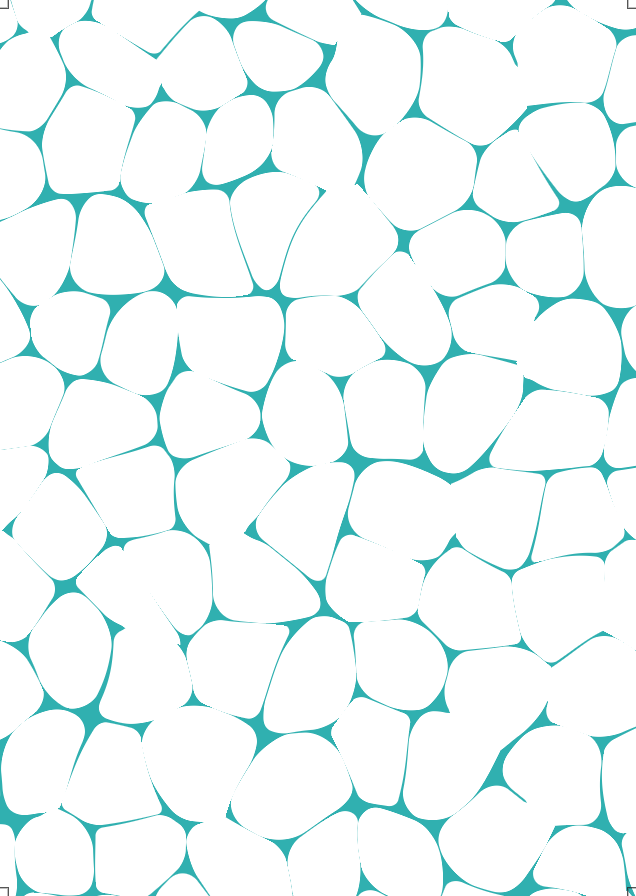
Write a Shadertoy shader that draws this pattern.

```glsl
const vec3 PAPER = vec3(1.0);
const vec3 TEAL = vec3(0.19, 0.69, 0.69);
const vec3 MARK = vec3(0.15);
const float CELLS_HIGH = 10.3;

vec2 hash2(vec2 p) {
    vec3 q = fract(p.xyx * vec3(0.1031, 0.1030, 0.0973));
    q += dot(q, q.yzx + 33.33);
    return fract((q.xx + q.yz) * q.zy);
}

// Layered sines bend the straight cell walls
vec2 bend(vec2 p, float amount) {
    vec2 slow = sin(p.yx * vec2(1.9, 2.2) + vec2(0.4, 2.1));
    vec2 fast = sin(p.yx * vec2(3.7, 3.3) + p * 1.3 + vec2(4.0, 1.2));
    return p + amount * (slow + 0.5 * fast);
}

// Jittered cell centre on a staggered grid
vec2 cellCentre(vec2 id, float jitter) {
    float stagger = 0.5 * mod(id.y, 2.0) - 0.25;
    return id + 0.5 + vec2(stagger, 0.0) + jitter * (2.0 * hash2(id + 40.0) - 1.0);
}

vec2 nearestCell(vec2 p, float jitter) {
    vec2 base = floor(p), best = base;
    float bestDist = 1e3;
    for (int y = -2; y <= 2; y++)
    for (int x = -2; x <= 2; x++) {
        vec2 id = base + vec2(x, y);
        float dist = distance(p, cellCentre(id, jitter));
        if (dist < bestDist) { bestDist = dist; best = id; }
    }
    return best;
}

// Distance to the wall between two cells, tapered along its length
float wallDistance(vec2 p, vec2 idA, vec2 idB, float jitter) {
    vec2 a = cellCentre(idA, jitter), b = cellCentre(idB, jitter);
    vec2 normal = normalize(b - a);
    vec2 toMiddle = 0.5 * (a + b) - p;
    float along = dot(toMiddle, vec2(-normal.y, normal.x));
    float slope = hash2(idA + 71.0).x - hash2(idB + 71.0).x;
    vec2 wallRandom = hash2(idA + idB + 117.0);
    float gap = mix(-0.013, 0.005, wallRandom.x) + 0.06 * slope * along;
    // A few walls break off into a spur
    float broken = step(0.94, wallRandom.y);
    gap += broken * 0.3 * smoothstep(-0.18, 0.2, along * sign(slope));
    return dot(toMiddle, normal) + gap;
}

// Signed distance to a rounded cell, positive inside
float roundedCell(vec2 p, float jitter) {
    vec2 id = nearestCell(p, jitter);
    float radius = mix(0.08, 0.27, hash2(id + 9.0).y);
    float sum = 0.0;
    for (int y = -2; y <= 2; y++)
    for (int x = -2; x <= 2; x++) {
        if (x == 0 && y == 0) continue;
        float wall = wallDistance(p, id, id + vec2(x, y), jitter);
        float press = max(radius - wall, 0.0);
        sum += press * press;
    }
    return radius - sqrt(sum);
}

// Thin right angle in each canvas corner
float cornerMark(vec2 fromEdge, float size, float halfWidth, float pixel) {
    float dist = abs(max(fromEdge.x, fromEdge.y) - size) - halfWidth;
    return clamp(0.5 - dist / pixel, 0.0, 1.0);
}

void mainImage(out vec4 fragColor, in vec2 fragCoord) {
    float pixel = 1.0 / iResolution.y;
    vec2 uv = fragCoord * pixel;
    vec2 p = bend(uv * CELLS_HIGH + 3.0, 0.07);

    float cell = roundedCell(p, 0.33);
    float inside = clamp(0.5 + cell / (pixel * CELLS_HIGH), 0.0, 1.0);
    vec3 color = mix(TEAL, PAPER, inside);

    vec2 fromEdge = min(uv, iResolution.xy * pixel - uv);
    color = mix(color, MARK, cornerMark(fromEdge, 0.0092, 0.0006, pixel));
    fragColor = vec4(color, 1.0);
}
```
